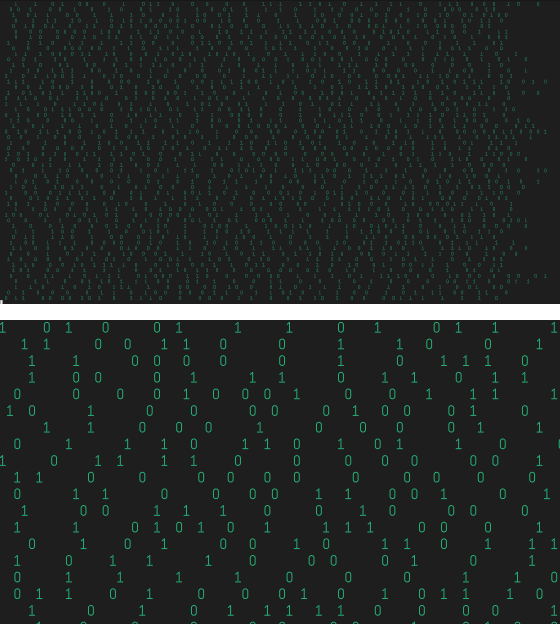
Top: the whole. Bottom: its middle third, enlarged.
Write a WebGL 2 fragment shader that draws this pattern.

```glsl
#version 300 es
precision highp float;
// Rows of thin green binary digits scattered over a dark terminal screen.

uniform vec2 u_resolution;
out vec4 fragColor;

// Lengths are in character cells; one cell is one unit wide.
const float CELLS_PER_HEIGHT = 124.0;
const float ROW_HEIGHT = 2.264;
const float TOP_MARGIN = 0.44;
const int ROW_COUNT = 54;
const int MAX_DIGITS = 60;
const float FIRST_COLUMN = 2.0;
const float START_CHOICES = 5.0;
const float MIN_GAP = 3.0;
const float GAP_CHOICES = 6.0;
const float ROW_END = 206.0;
const float ROW_END_SPREAD = 17.0;
const vec2 GLYPH_HALF = vec2(0.33, 0.66);
const float STROKE_HALF = 0.062;
const float TOP_LINE = 0.30;
const vec4 CURSOR = vec4(0.12, 0.0, 1.05, 1.55);   // left, bottom, right, top

const vec3 BACKGROUND = vec3(0.118);
const vec3 DIGIT_GREEN = vec3(0.14, 0.74, 0.49);
const vec3 TOP_SHADE = vec3(0.085);
const vec3 CURSOR_COLOR = vec3(0.92);

// Integer hash of two indices, from 0 up to but not including 1.
float hash(uint a, uint b) {
    uint h = a * 1664525u + b * 22695477u + 97u;
    h = (h ^ (h >> 16)) * 73244475u;
    h = (h ^ (h >> 15)) * 73244475u;
    h ^= h >> 16;
    return float(h >> 8) / 16777216.0;
}

float segmentDistance(vec2 p, vec2 a, vec2 b) {
    vec2 ab = b - a;
    return length(p - a - ab * clamp(dot(p - a, ab) / dot(ab, ab), 0.0, 1.0));
}

float zeroDistance(vec2 p) {
    float arm = GLYPH_HALF.y - GLYPH_HALF.x;
    return abs(segmentDistance(p, vec2(0.0, -arm), vec2(0.0, arm)) - GLYPH_HALF.x);
}

float oneDistance(vec2 p) {
    vec2 g = GLYPH_HALF;
    float stem = segmentDistance(p, vec2(0.0, -g.y), vec2(0.0, g.y));
    float base = segmentDistance(p, -g, vec2(g.x, -g.y));
    float flag = segmentDistance(p, vec2(0.0, g.y), vec2(-0.9 * g.x, 0.62 * g.y));
    return min(stem, min(base, flag));
}

// Share of a pixel-wide window covered by the stroke; keeps thin lines even.
float strokeCoverage(float d, float pixel) {
    float overlap = min(d + 0.5 * pixel, STROKE_HALF) - max(d - 0.5 * pixel, -STROKE_HALF);
    return clamp(overlap / pixel, 0.0, 1.0);
}

float boxCoverage(vec2 p, vec4 box, float pixel) {
    vec2 inside = min(p - box.xy, box.zw - p);
    return clamp(min(inside.x, inside.y) / pixel + 0.5, 0.0, 1.0);
}

// Walk along the row by random gaps and draw the digits near p.
float rowOfDigits(vec2 p, uint row, float pixel) {
    float column = FIRST_COLUMN + floor(START_CHOICES * hash(row, 1001u));
    float tail = hash(row, 1002u);
    float rowEnd = ROW_END + ROW_END_SPREAD * tail * tail;
    float ink = 0.0;
    for (int i = 0; i < MAX_DIGITS; i++) {
        if (column > rowEnd || column > p.x + 2.0) break;
        vec2 q = vec2(p.x - column - 0.5, p.y);
        if (abs(q.x) < 1.5) {
            bool isOne = hash(row, uint(i) + 300u) < 0.5;
            float d = isOne ? oneDistance(q) : zeroDistance(q);
            ink = max(ink, strokeCoverage(d, pixel));
        }
        column += MIN_GAP + floor(GAP_CHOICES * hash(row, uint(i)));
    }
    return ink;
}

void main() {
    float pixel = CELLS_PER_HEIGHT / u_resolution.y;
    vec2 p = gl_FragCoord.xy * pixel;
    float fromTop = CELLS_PER_HEIGHT - p.y;
    vec3 color = BACKGROUND;

    // Digits
    float line = (fromTop - TOP_MARGIN) / ROW_HEIGHT;
    int row = int(floor(line));
    if (row >= 0 && row < ROW_COUNT) {
        vec2 inRow = vec2(p.x, (0.5 - fract(line)) * ROW_HEIGHT);
        color = mix(color, DIGIT_GREEN, rowOfDigits(inRow, uint(row), pixel));
    }

    // Shaded top edge and block cursor
    float shade = clamp((TOP_LINE - fromTop) / pixel + 0.5, 0.0, 1.0);
    color = mix(color, TOP_SHADE, shade);
    color = mix(color, CURSOR_COLOR, boxCoverage(p, CURSOR, pixel));

    fragColor = vec4(color, 1.0);
}
```
